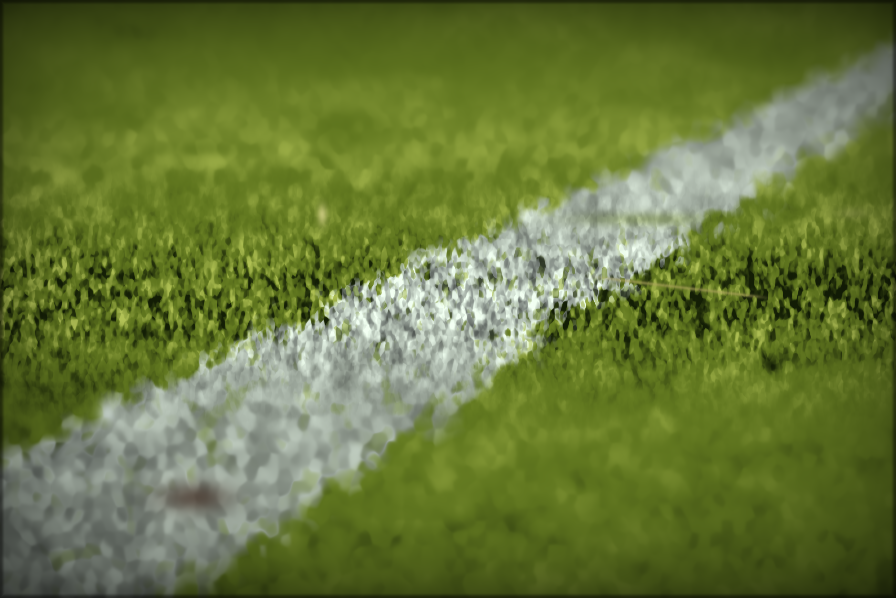
This texture is drawn by a WebGL 2 fragment shader. Its source:

```glsl
#version 300 es
precision highp float;
// Sunlit turf with a diagonal chalk line, sharp only in a narrow band of focus.
uniform vec2 u_resolution;
out vec4 fragColor;

vec2 hash2(vec2 p) {
  vec3 q = fract(vec3(p.xyx) * vec3(0.1031, 0.103, 0.0973));
  q += dot(q, q.yzx + 33.33);
  return fract((q.xx + q.yz) * q.zy);
}

// Cellular noise: leaning tufts blended by distance, two random values each.
vec2 tufts(vec2 p, float crisp) {
  vec2 cell = floor(p), sum = vec2(0.0);
  float total = 1e-5;
  for (int j = -1; j <= 1; j++)
    for (int i = -1; i <= 1; i++) {
      vec2 id = cell + vec2(i, j);
      vec2 seed = hash2(id + 17.0);
      vec2 d = p - id - 0.15 - 0.7 * seed;
      d.x += d.y * (seed.y - 0.5) * 1.3;
      float w = exp(-crisp * dot(d, d));
      sum += w * hash2(id + 71.0);
      total += w;
    }
  return sum / total;
}

// Soft elliptical spot.
float spot(vec2 p, vec2 center, vec2 radius) {
  vec2 d = (p - center) / radius;
  return exp(-dot(d, d));
}

float band(float y, float center, float width) {
  float d = (y - center) / width;
  return exp(-d * d);
}

void main() {
  vec2 p = gl_FragCoord.xy / u_resolution.y;
  float aspect = u_resolution.x / u_resolution.y;
  float y = p.y;

  // Depth of field
  float focus = band(y, 0.5, 0.115);
  float near = 1.0 - smoothstep(0.3, 0.5, y);
  float far = smoothstep(0.55, 0.9, y);

  // Noise layers, from single blades to broad patches
  vec2 blade = tufts(p * vec2(135.0, 58.0), 9.0) - 0.5;
  vec2 fine = tufts(p * vec2(165.0, 105.0) + 31.0, 7.0) - 0.5;
  vec2 clump = tufts(p * vec2(58.0, 46.0) + 9.0, 5.0) - 0.5;
  vec2 blur = tufts(p * vec2(24.0, 28.0) + 53.0, 4.0) - 0.5;
  vec2 patches = tufts(p * vec2(6.0, 15.0) + 5.0, 4.0) - 0.5;

  // Turf brightness
  float tone = 0.53 + 0.16 * band(y, 0.71, 0.15) - 0.13 * band(y, 0.51, 0.06);
  tone += 0.05 * band(y, 0.3, 0.13) * smoothstep(0.5, 1.0, p.x);
  tone -= 0.13 * near * (1.0 - smoothstep(0.1, 0.5, p.x));
  tone += focus * (0.75 * blade.x + 0.45 * fine.x);
  tone += clump.x * mix(0.32, 0.05, far) * (1.0 - 0.45 * near);
  tone += blur.x * mix(0.2, 0.08, far) + patches.x * 0.18;
  tone -= 0.3 * spot(p, vec2(1.29, 0.395), vec2(0.022, 0.02));
  tone -= 0.24 * spot(p, vec2(1.12, 0.56), vec2(0.07, 0.025));
  tone -= 0.15 * spot(p, vec2(0.215, 0.945), vec2(0.06, 0.025));
  tone -= 0.1 * spot(p, vec2(0.34, 0.75), vec2(0.09, 0.014));
  vec3 turf = mix(vec3(0.07, 0.11, 0.02), vec3(0.36, 0.445, 0.115), smoothstep(0.0, 0.55, tone));
  turf = mix(turf, vec3(0.68, 0.74, 0.33), smoothstep(0.5, 1.1, tone));

  // Chalk line between two converging edges
  float left = 2.157 * (y - 0.23) - 0.025 * band(y, 0.56, 0.15);
  float right = 0.287 + 1.462 * y - 0.045 * band(y, 0.45, 0.07);
  float inside = min(p.x - left, right - p.x);
  float ragged = focus * (0.1 * blade.y + 0.05 * fine.y)
               + 0.09 * clump.y * (1.0 - 0.7 * far) + 0.06 * blur.y;
  float soft = 0.025 + 0.09 * abs(y - 0.52);
  float chalk = smoothstep(-soft, soft, inside + ragged);

  // Green showing through the chalk
  float bare = focus * (0.8 * blade.y + 0.5 * fine.y) + 0.55 * clump.y * (1.0 - 0.6 * far) + 0.3 * blur.y;
  chalk *= 0.92 - 0.6 * smoothstep(0.1, 0.5, bare);
  chalk *= 1.0 - 0.4 * spot(p, vec2(1.09, 0.633), vec2(0.12, 0.012));
  float light = 0.64 + 0.07 * band(y, 0.5, 0.2) - 0.05 * near;
  light += focus * (0.4 * blade.x + 0.3 * fine.x) + 0.25 * clump.x * (1.0 - 0.6 * far) + 0.14 * blur.x;
  vec3 paint = vec3(0.97, 1.03, 1.0) * clamp(light, 0.22, 0.95);
  vec3 color = mix(turf, paint, chalk);

  // Bare earth, pale flecks and dry stalks
  color = mix(color, vec3(0.29, 0.22, 0.18), 0.75 * spot(p, vec2(0.325, 0.168), vec2(0.055, 0.024)));
  color = mix(color, vec3(0.8, 0.85, 0.82), 0.8 * spot(p, vec2(0.18, 0.308), vec2(0.016, 0.019)));
  color = mix(color, vec3(0.78, 0.77, 0.5), 0.8 * spot(p, vec2(0.539, 0.641), vec2(0.008, 0.017)));
  color = mix(color, vec3(0.6, 0.62, 0.35), 0.4 * spot(p, vec2(1.425, 0.643), vec2(0.025, 0.01)));
  float stalk = 0.518 - 0.12 * (p.x - 1.15);
  color = mix(color, vec3(0.66, 0.62, 0.36),
    0.55 * band(y, stalk, 0.003) * smoothstep(0.97, 1.05, p.x) * (1.0 - smoothstep(1.24, 1.3, p.x)));

  // Vignette and thin dark rim
  vec2 v = (p / vec2(aspect, 1.0) - 0.5) * 2.0;
  color *= 1.06 - 0.27 * smoothstep(0.25, 1.8, dot(v, v)) - 0.3 * pow(abs(v.y), 7.0) - 0.14 * pow(abs(v.x), 9.0);
  vec2 margin = min(p, vec2(aspect, 1.0) - p);
  color *= mix(0.55, 1.0, smoothstep(0.001, 0.009, min(margin.x, margin.y)));
  fragColor = vec4(clamp(color, 0.0, 1.0), 1.0);
}
```
